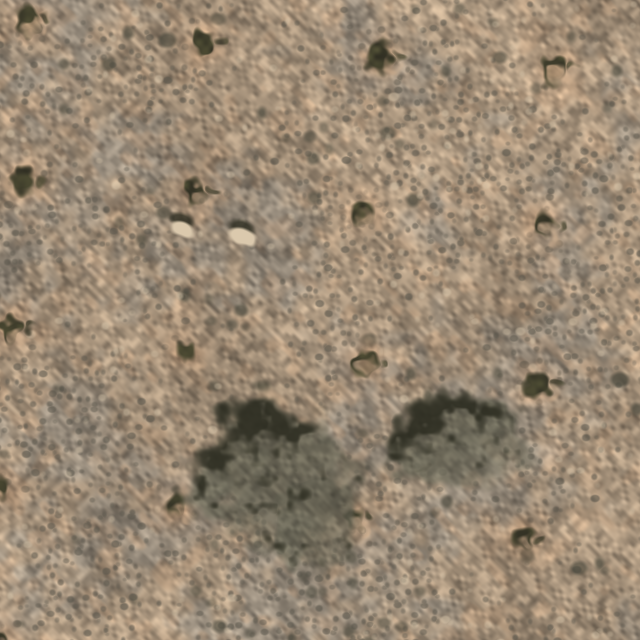
Give the GLSL for this texture, as a WebGL 1 fragment shader.

```glsl
precision highp float;
// Dry sandy ground from above: planting pits in skewed rows, shrub patches, pebbles and pale stones.
uniform vec2 u_resolution;

#define SAND vec3(0.645, 0.568, 0.478)
#define GRAVEL vec3(0.56, 0.525, 0.475)
#define WARM_SOIL vec3(0.735, 0.600, 0.475)
#define SHRUB vec3(0.405, 0.395, 0.335)
#define SHADOW vec3(0.165, 0.165, 0.120)
#define PALE_STONE vec3(0.86, 0.79, 0.68)
#define GRAIN_FREQ 125.0
#define GRAIN_CONTRAST 0.40
#define PIT_STEP vec2(0.271, -0.027)
#define ROW_STEP vec2(-0.012, -0.243)
#define FIRST_PIT vec2(0.045, 0.965)

float hash(vec2 p) {
  return fract(sin(dot(p, vec2(127.1, 311.7))) * 43758.5453);
}

vec2 hash2(vec2 p) {
  return vec2(hash(p), hash(p + 57.3));
}

float noise(vec2 p) {
  vec2 i = floor(p), f = fract(p);
  f = f * f * (3.0 - 2.0 * f);
  return mix(mix(hash(i), hash(i + vec2(1, 0)), f.x),
             mix(hash(i + vec2(0, 1)), hash(i + vec2(1, 1)), f.x), f.y);
}

// 1 well inside the distance, 0 outside, with a soft edge
float cover(float d, float soft) {
  return 1.0 - smoothstep(-soft, soft, d);
}

// Scattered round specks, denser where the ground noise is high
float pebbles(vec2 p, float freq, float share, float seed) {
  vec2 g = p * freq;
  float total = 0.0;
  for (int j = -1; j <= 1; j++) {
    for (int i = -1; i <= 1; i++) {
      vec2 cell = floor(g) + vec2(i, j);
      vec2 rnd = hash2(cell + seed);
      float cluster = smoothstep(0.25, 0.8, noise(cell / freq * 8.0 + seed));
      float present = step(hash(cell + seed + 9.1), share * (0.25 + 1.6 * cluster));
      float radius = mix(0.22, 0.55, rnd.x * rnd.y);
      vec2 d = (g - cell - rnd) * vec2(1.0, mix(0.75, 1.3, rnd.y));
      total = max(total, present * cover(length(d) - radius, 0.16) * mix(0.5, 1.0, rnd.x));
    }
  }
  return total;
}

// Shrub cover of one ragged ellipse: x = cover, y = dark clumps on its upper left
vec2 shrubPatch(vec2 p, vec2 center, vec2 radii, float depth) {
  vec2 d = (p - center) / radii;
  float ragged = 0.45 * (noise(p * 22.0) - 0.5) + 0.35 * (noise(p * 55.0) - 0.5);
  float edge = length(d) - 1.0 + ragged;
  float side = dot(d, vec2(-0.5, 0.86));
  float clumps = 0.6 * noise(p * 48.0) + 0.4 * noise(p * 95.0 + 7.0);
  float fade = smoothstep(-1.1, 0.1, side);
  float dark = smoothstep(0.55, 0.95, clumps + 0.55 * depth * smoothstep(-0.1, 0.9, side) - 0.04);
  return cover(edge, 0.17) * vec2(mix(0.6, 1.0, fade), dark);
}

// Dug pit around one lattice point: soil halo, dark plant with shadow, lit rim
vec3 drawPit(vec3 color, vec2 p, float tone) {
  vec2 q = p - FIRST_PIT;
  float det = PIT_STEP.x * ROW_STEP.y - PIT_STEP.y * ROW_STEP.x;
  vec2 cell = floor(vec2(q.x * ROW_STEP.y - q.y * ROW_STEP.x,
                         q.y * PIT_STEP.x - q.x * PIT_STEP.y) / det + 0.5);
  vec2 rnd = hash2(cell + 3.7);
  vec2 d = q - cell.x * PIT_STEP - cell.y * ROW_STEP - (rnd - 0.5) * 0.016;
  vec2 warp = vec2(noise(p * 65.0), noise(p * 65.0 + 31.0)) - 0.5;
  vec2 w = d + warp * 0.019;
  float halo = exp(-dot(d, d) / 0.0011) * (0.35 + 0.8 * noise(p * 45.0));
  color = mix(color, WARM_SOIL * (1.0 + tone), clamp(halo, 0.0, 0.85));
  float size = mix(0.014, 0.021, rnd.x);
  float core = cover(length(w * vec2(1.1, 0.9)) - size, 0.005);
  float lump = cover(length(w - vec2(0.004, -0.008)) - size * 0.65, 0.005) * step(0.5, rnd.y);
  float spot = cover(length(w - vec2(0.027, 0.002)) - 0.007, 0.004) * step(0.4, rnd.x);
  vec3 plant = mix(SHADOW, vec3(0.29, 0.29, 0.19), noise(p * 90.0));
  color = mix(color, plant, max(core * (1.0 - 0.75 * lump), spot * 0.75) * 0.94);
  float rim = cover(length(w - vec2(0.022, -0.019)) - 0.007, 0.006);
  return mix(color, vec3(0.82, 0.69, 0.56), rim * 0.6);
}

void main() {
  vec2 p = gl_FragCoord.xy / u_resolution;
  // Grain drawn out from upper left to lower right
  vec2 g = vec2(0.9 * (p.x + p.y), 0.6 * (p.x - p.y));
  float tone = GRAIN_CONTRAST * (noise(g * GRAIN_FREQ) - 0.5)
             + 0.24 * (noise(g * 62.0 + 4.0) - 0.5)
             + 0.13 * (noise(g * 21.0 + 9.0) - 0.5)
             + 0.13 * (noise(p * 6.0 + 2.0) - 0.5);

  // Sand, with gravel drifts and warmer soil
  float drift = smoothstep(0.45, 0.8, 0.6 * noise(p * 9.0 + 5.0) + 0.4 * noise(p * 38.0));
  vec3 ground = mix(SAND, GRAVEL, 0.8 * drift);
  ground = mix(ground, WARM_SOIL, 0.35 * smoothstep(0.5, 0.9, noise(g * 48.0 + 17.0)));
  vec3 color = ground * (1.0 + tone);

  // Pebbles and low tufts
  color = mix(color, vec3(0.35, 0.335, 0.295), 0.62 * pebbles(p, 72.0, 0.28, 1.0));
  color = mix(color, vec3(0.29, 0.285, 0.24), 0.75 * pebbles(p, 34.0, 0.10, 23.0));
  color = mix(color, PALE_STONE, 0.5 * pebbles(p, 60.0, 0.06, 41.0));

  color = drawPit(color, p, tone);

  // Large shrub patches
  vec2 shrub = shrubPatch(p, vec2(0.425, 0.262), vec2(0.128, 0.103), 0.9);
  shrub = max(shrub, shrubPatch(p, vec2(0.493, 0.195), vec2(0.058, 0.085), 0.2));
  shrub = max(shrub, shrubPatch(p, vec2(0.715, 0.305), vec2(0.095, 0.075), 1.0));
  color = mix(color, SHRUB * (1.0 + 0.75 * tone), 0.9 * shrub.x);
  color = mix(color, SHADOW, 0.85 * shrub.y);

  // Pair of pale stones, each with a shadow above
  for (int i = 0; i < 2; i++) {
    float k = float(i);
    vec2 d = p - vec2(0.285 + 0.094 * k, 0.641 - 0.012 * k);
    d += 0.006 * (noise(p * 60.0) - 0.5);
    d.y += 0.25 * d.x;
    color = mix(color, SHADOW, 0.8 * cover(length((d - vec2(-0.002, 0.014)) * vec2(0.6, 1.0)) - 0.011, 0.004));
    color = mix(color, PALE_STONE, cover(length(d * vec2(0.6, 1.0)) - 0.011 - 0.002 * k, 0.003));
  }
  gl_FragColor = vec4(color, 1.0);
}
```
